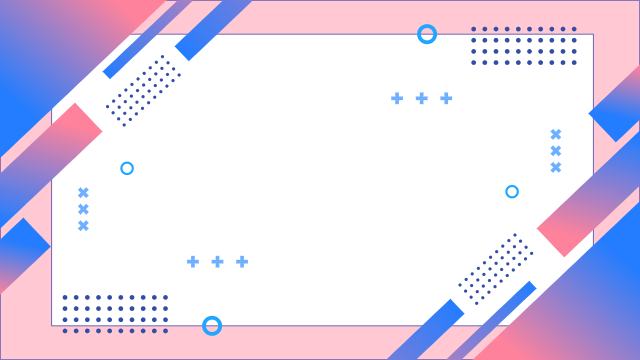
This background is drawn by a Shadertoy shader. Its source:

```glsl
// Framed white panel on pink with diagonal gradient bars, dot grids, rings and crosses.

const float HEIGHT = 432.0;                 // design units over the canvas height
const vec2 CENTER = vec2(383.5, 216.0);     // centre of the half-turn symmetry
const float TILT = 0.759;                   // slope angle of all diagonals

const vec3 PALE_PINK = vec3(1.0, 0.784, 0.824);
const vec3 WHITE = vec3(1.0);
const vec3 PINK = vec3(1.0, 0.51, 0.61);
const vec3 BLUE = vec3(0.14, 0.49, 1.0);
const vec3 NAVY = vec3(0.20, 0.30, 0.65);
const vec3 LINE = vec3(0.30, 0.30, 0.68);
const vec3 AZURE = vec3(0.13, 0.65, 1.0);
const vec3 SKY = vec3(0.43, 0.69, 1.0);

// --- Distance functions ---
float box(vec2 p, vec2 halfSize) {
    vec2 d = abs(p) - halfSize;
    return length(max(d, 0.0)) + min(max(d.x, d.y), 0.0);
}

float ring(vec2 p, float radius, float halfWidth) {
    return abs(length(p) - radius) - halfWidth;
}

float plusSign(vec2 p) {
    return min(box(p, vec2(7.0, 2.2)), box(p, vec2(2.2, 7.0)));
}

// Half-infinite bar that starts at the origin and runs along dir
float bar(vec2 p, vec2 dir, float halfWidth) {
    float across = dot(p, vec2(-dir.y, dir.x));
    return max(-dot(p, dir), abs(across) - halfWidth);
}

// --- Helpers ---
vec2 rotate(vec2 p, float angle) {
    float c = cos(angle), s = sin(angle);
    return vec2(c * p.x + s * p.y, c * p.y - s * p.x);
}

// Nearest cell of a finite grid centred on the origin
vec2 repeatGrid(vec2 p, vec2 count, float pitch) {
    vec2 offset = 0.5 * (count - 1.0);
    vec2 cell = clamp(round(p / pitch + offset), vec2(0.0), count - 1.0);
    return p - (cell - offset) * pitch;
}

float dotGrid(vec2 p, float pitch, float radius) {
    return length(repeatGrid(p, vec2(10.0, 4.0), pitch)) - radius;
}

vec3 blueToPink(vec2 p, vec2 blueAt, vec2 pinkAt) {
    vec2 axis = pinkAt - blueAt;
    return mix(BLUE, PINK, clamp(dot(p - blueAt, axis) / dot(axis, axis), 0.0, 1.0));
}

vec3 paint(vec3 base, vec3 ink, float dist, float soft) {
    return mix(base, ink, clamp(0.5 - dist / soft, 0.0, 1.0));
}

void mainImage(out vec4 fragColor, in vec2 fragCoord) {
    float soft = HEIGHT / iResolution.y;
    vec2 p = fragCoord * soft;
    vec2 canvas = iResolution.xy * soft;

    // Background, thin outer border and outlined panel
    vec3 col = PALE_PINK;
    col = paint(col, LINE, abs(box(p - 0.5 * canvas, 0.5 * canvas)) - 0.8, soft);
    float panel = box(p - vec2(387.0, 216.0), vec2(325.0, 175.0));
    col = paint(col, WHITE, panel, soft);
    col = paint(col, LINE, abs(panel) - 0.5, soft);

    // The right half repeats the left half turned by 180 degrees
    vec2 q = p.x > CENTER.x ? 2.0 * CENTER - p : p;
    vec2 dir = vec2(cos(TILT), sin(TILT));

    // Corner triangle
    float corner = dot(q - vec2(100.0, 337.0), vec2(dir.y, -dir.x));
    col = paint(col, blueToPink(q, vec2(40.0, 292.0), vec2(150.0, 422.0)), corner, soft);

    // Bars rising to the upper edge
    vec2 thinTip = vec2(127.5, 341.5);
    vec2 wideTip = vec2(218.0, 367.5);
    col = paint(col, blueToPink(q, thinTip, thinTip + 230.0 * dir),
                bar(q - thinTip, dir, 6.4), soft);
    col = paint(col, blueToPink(q, wideTip, wideTip + 300.0 * dir),
                bar(q - wideTip, dir, 12.4), soft);

    // Bars falling to the side edge
    col = paint(col, blueToPink(q, vec2(0.0, 167.0), vec2(40.0, 297.0)),
                bar(q - vec2(106.5, 291.5), -dir, 24.0), soft);
    col = paint(col, blueToPink(q, vec2(20.0, 142.0), vec2(5.0, 77.0)),
                bar(q - vec2(44.5, 153.5), -dir, 24.0), soft);

    // Dot grids, one upright and one tilted
    col = paint(col, NAVY, dotGrid(q - vec2(138.3, 55.0), 13.4, 2.8), soft);
    vec2 tilted = rotate(q - vec2(172.0, 323.0), 0.738);
    col = paint(col, NAVY, dotGrid(tilted, 9.9, 1.9), soft);

    // Rings
    col = paint(col, AZURE, ring(q - vec2(254.5, 41.0), 9.7, 2.3), soft);
    col = paint(col, AZURE, ring(q - vec2(152.5, 230.0), 6.8, 1.3), soft);

    // Row of plus signs and column of diagonal crosses
    vec2 plusCell = repeatGrid(q - vec2(261.0, 118.0), vec2(3.0, 1.0), 29.5);
    vec2 crossCell = repeatGrid(q - vec2(100.0, 181.0), vec2(1.0, 3.0), 19.8);
    col = paint(col, SKY, plusSign(plusCell), soft);
    col = paint(col, SKY, plusSign(rotate(crossCell, 0.7854)), soft);

    fragColor = vec4(col, 1.0);
}
```
